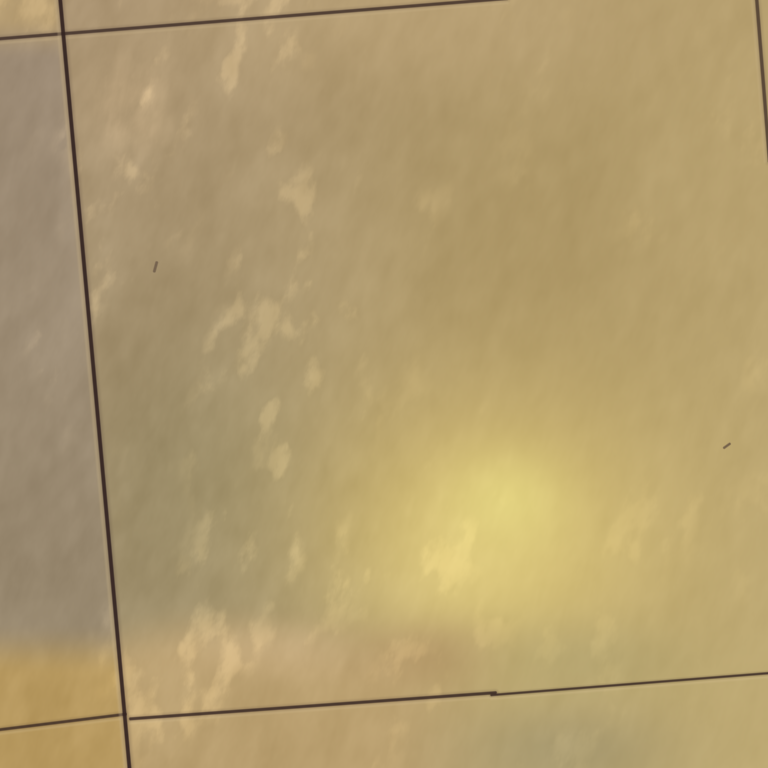
This texture is drawn by a WebGL 1 fragment shader. Its source:

```glsl
precision highp float;
// Worn ochre stone tiles with thin dark joints and a soft yellow reflected glow.
// Broad colour washes are layered as elliptical falloffs, then mottled with
// slanted value noise; joints are drawn as antialiased line segments.
uniform vec2 u_resolution;

float hash(vec2 p) {
  return fract(sin(dot(p, vec2(127.1, 311.7))) * 43758.545);
}

float noise(vec2 p) {
  vec2 i = floor(p), f = fract(p);
  f = f * f * (3.0 - 2.0 * f);
  return mix(mix(hash(i), hash(i + vec2(1.0, 0.0)), f.x),
             mix(hash(i + vec2(0.0, 1.0)), hash(i + 1.0), f.x), f.y);
}

float fbm(vec2 p) {
  float sum = 0.0, amp = 0.5;
  for (int i = 0; i < 5; i++) {
    sum += amp * noise(p);
    p = mat2(1.6, 1.2, -1.2, 1.6) * p + 7.3;
    amp *= 0.5;
  }
  return sum;
}

vec2 turn(vec2 p, float a) {
  float c = cos(a), s = sin(a);
  return vec2(c * p.x - s * p.y, s * p.x + c * p.y);
}

// Soft elliptical falloff, 1 at the centre
float blob(vec2 p, vec2 centre, vec2 radius) {
  vec2 d = (p - centre) / radius;
  return exp(-dot(d, d));
}

float segment(vec2 p, vec2 a, vec2 b) {
  vec2 pa = p - a, ba = b - a;
  return length(pa - ba * clamp(dot(pa, ba) / dot(ba, ba), 0.0, 1.0));
}

float stroke(vec2 p, vec2 a, vec2 b, float halfWidth, float soft) {
  return 1.0 - smoothstep(halfWidth - soft, halfWidth + soft, segment(p, a, b));
}

// Dark joint with a faint pale bevel offset to one side
vec3 joint(vec3 col, vec2 p, vec2 a, vec2 b, float w, float soft, float strength, vec2 bevel) {
  vec3 ink = vec3(0.20, 0.14, 0.13);
  float pale = stroke(p - bevel, a, b, w, soft * 1.5);
  col = mix(col, vec3(0.83, 0.74, 0.57), 0.35 * pale * strength);
  col = mix(col, ink, 0.22 * stroke(p, a, b, w * 2.0, w * 1.6) * strength);
  return mix(col, ink, stroke(p, a, b, w, soft) * strength);
}

vec3 washes(vec2 p) {
  vec3 left = mix(vec3(0.61, 0.55, 0.42), vec3(0.66, 0.57, 0.44), p.y);
  vec3 right = mix(vec3(0.75, 0.67, 0.46), vec3(0.71, 0.62, 0.43), p.y);
  vec3 col = mix(left, right, smoothstep(0.05, 0.95, p.x));

  // Cool tints on the left, tan bloom above, darker ochre in the middle
  col = mix(col, vec3(0.59, 0.54, 0.40), 0.65 * blob(p, vec2(0.27, 0.36), vec2(0.16, 0.20)));
  col = mix(col, vec3(0.75, 0.65, 0.48), 0.55 * blob(p, vec2(0.56, 0.97), vec2(0.28, 0.09)));
  col = mix(col, vec3(0.66, 0.57, 0.38), 0.60 * blob(p, vec2(0.69, 0.69), vec2(0.20, 0.19)));

  // Yellow glow: wide halo, body, bright core
  col = mix(col, vec3(0.82, 0.72, 0.43), 0.75 * blob(p, vec2(0.64, 0.32), vec2(0.24, 0.20)));
  col = mix(col, vec3(0.88, 0.80, 0.50), 0.80 * blob(p, vec2(0.63, 0.28), vec2(0.15, 0.12)));
  col = mix(col, vec3(0.90, 0.84, 0.51), 0.75 * blob(p, vec2(0.66, 0.35), vec2(0.075, 0.06)));

  // Pinkish band and dull patches along the lower edge
  float lower = 1.0 - smoothstep(0.13, 0.21, p.y + 0.012 * sin(p.x * 17.0));
  float band = lower * (1.0 - smoothstep(0.48, 0.70, p.x));
  col = mix(col, vec3(0.74, 0.63, 0.44), 0.85 * band);
  col = mix(col, vec3(0.80, 0.69, 0.52), 0.55 * blob(p, vec2(0.37, 0.155), vec2(0.13, 0.035)));
  col = mix(col, vec3(0.68, 0.56, 0.38), 0.60 * blob(p, vec2(0.56, 0.145), vec2(0.08, 0.04)));
  col = mix(col, vec3(0.69, 0.63, 0.43), 0.65 * blob(p, vec2(0.76, 0.14), vec2(0.14, 0.05)));
  col = mix(col, vec3(0.62, 0.57, 0.42), 0.70 * blob(p, vec2(0.74, 0.02), vec2(0.13, 0.06)));

  // Neighbouring tile left of the upright joint
  float seamX = mix(0.169, 0.078, p.y);
  float side = 1.0 - smoothstep(seamX - 0.012, seamX + 0.004, p.x);
  vec3 mauve = mix(vec3(0.60, 0.54, 0.44), vec3(0.62, 0.55, 0.47), p.y);
  mauve = mix(mauve, vec3(0.73, 0.61, 0.38), 1.0 - smoothstep(0.12, 0.19, p.y));
  mauve = mix(mauve, vec3(0.71, 0.61, 0.44), smoothstep(0.92, 0.98, p.y));
  return mix(col, mauve, side * 0.9);
}

void main() {
  vec2 p = gl_FragCoord.xy / u_resolution;
  float px = 1.0 / min(u_resolution.x, u_resolution.y);
  vec3 col = washes(p);

  // Slanted mottling, strongest toward the left
  vec2 grain = turn(p, 0.35);
  float wear = mix(1.0, 0.4, smoothstep(0.25, 0.75, p.x));
  float cloud = fbm(grain * vec2(9.0, 5.0));
  float fine = fbm(grain * vec2(60.0, 28.0) + 11.0);
  col += (cloud - 0.48) * 0.09 * wear + (fine - 0.48) * 0.055 * (0.4 + 0.6 * wear);
  float flecks = smoothstep(0.54, 0.76, fbm(grain * vec2(34.0, 18.0) + 4.0));
  col += vec3(0.085, 0.075, 0.055) * flecks * smoothstep(0.38, 0.62, cloud) * wear;
  col += vec3(0.05, 0.04, 0.03) * blob(p, vec2(0.17, 0.86), vec2(0.05, 0.06)) * fine * 2.0;

  // Joints between tiles
  float soft = max(px, 0.0012);
  vec2 below = vec2(0.0, -0.005), beside = vec2(-0.005, 0.0);
  col = joint(col, p, vec2(-0.02, 0.0475), vec2(0.163, 0.070), 0.0018, soft, 0.75, below);
  col = joint(col, p, vec2(0.170, 0.064), vec2(0.645, 0.098), 0.0019, soft, 0.80, below);
  col = joint(col, p, vec2(0.640, 0.095), vec2(1.02, 0.125), 0.0014, soft, 0.80, below);
  col = joint(col, p, vec2(-0.02, 0.948), vec2(0.66, 1.002), 0.0020, soft, 0.72, below);
  col = joint(col, p, vec2(0.169, -0.005), vec2(0.078, 1.005), 0.0024, soft, 0.92, beside);
  col = joint(col, p, vec2(0.985, 1.005), vec2(1.002, 0.79), 0.0022, soft, 0.65, beside);

  // Two small scratches
  vec3 scratch = vec3(0.36, 0.29, 0.24);
  col = mix(col, scratch, 0.65 * stroke(p, vec2(0.201, 0.647), vec2(0.204, 0.658), 0.0018, soft));
  col = mix(col, scratch, 0.75 * stroke(p, vec2(0.943, 0.417), vec2(0.950, 0.422), 0.0015, soft));
  gl_FragColor = vec4(clamp(col, 0.0, 1.0), 1.0);
}
```
